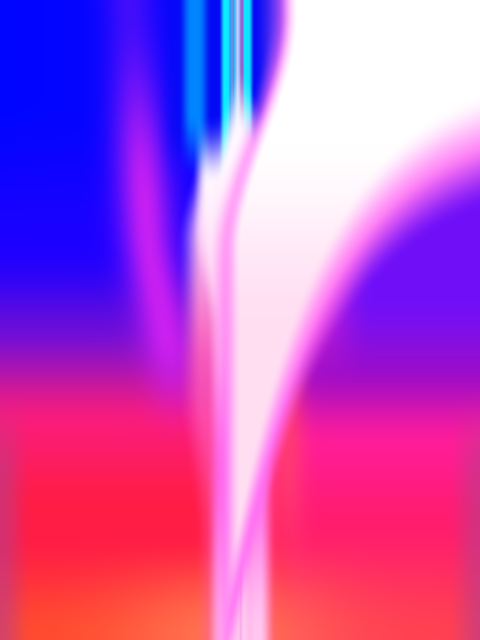
A Shadertoy shader for this background:

```glsl
float hash(float n) {
    n = fract(n * 0.1031);
    n *= n + 33.33;
    return fract(n * (n + n));
}

float strandNoise(float x) {
    float cell = floor(x);
    return mix(hash(cell), hash(cell + 1.0), smoothstep(0.0, 1.0, x - cell));
}

float bell(float x, float center, float width) {
    float d = (x - center) / width;
    return exp(-d * d);
}

float band(float x, float left, float right, float soft) {
    return smoothstep(left - soft, left + soft, x)
         * (1.0 - smoothstep(right - soft, right + soft, x));
}

// Warm floor rising into blue on the left
vec3 leftField(vec2 p) {
    vec3 c = mix(vec3(1.0, 0.29, 0.18), vec3(1.0, 0.11, 0.27), smoothstep(0.0, 0.17, p.y));
    c = mix(c, vec3(0.98, 0.11, 0.48), smoothstep(0.2, 0.36, p.y));
    c = mix(c, vec3(0.48, 0.06, 0.82), smoothstep(0.33, 0.49, p.y));
    c = mix(c, vec3(0.11, 0.0, 1.0), smoothstep(0.44, 0.62, p.y));
    return mix(c, vec3(0.0, 0.02, 1.0), smoothstep(0.6, 0.85, p.y) * (1.0 - 0.6 * p.x));
}

// Pink floor rising into violet on the right
vec3 rightField(vec2 p) {
    vec3 c = mix(vec3(1.0, 0.25, 0.32), vec3(1.0, 0.11, 0.43), smoothstep(0.0, 0.2, p.y));
    c = mix(c, vec3(1.0, 0.11, 0.6), smoothstep(0.17, 0.33, p.y));
    c = mix(c, vec3(0.62, 0.05, 0.78), smoothstep(0.3, 0.43, p.y));
    vec3 violet = mix(vec3(0.8, 0.13, 0.85), vec3(0.44, 0.06, 0.97), smoothstep(0.64, 0.78, p.x));
    return mix(c, violet, smoothstep(0.39, 0.54, p.y));
}

// Cool vertical stripes entering from the top
vec3 stripeColor(float x) {
    vec3 c = mix(vec3(0.02, 0.04, 0.96), vec3(0.28, 0.16, 0.95), smoothstep(0.53, 0.57, x));
    c = mix(c, vec3(0.0, 0.52, 1.0), band(x, 0.385, 0.427, 0.014));
    c = mix(c, vec3(0.03, 0.93, 1.0), band(x, 0.462, 0.524, 0.006));
    float core = band(x, 0.478, 0.518, 0.004);
    c = mix(c, vec3(0.3, 0.45, 0.95), core * strandNoise(x * 190.0));
    c = mix(c, vec3(1.0, 0.8, 1.0), 0.8 * bell(x, 0.495, 0.004));
    return mix(c, vec3(0.95, 0.2, 0.7), bell(x, 0.503, 0.0025) + 0.6 * bell(x, 0.486, 0.002));
}

void mainImage(out vec4 fragColor, in vec2 fragCoord) {
    vec2 p = fragCoord / iResolution.xy;
    vec3 color = mix(leftField(p), rightField(p), smoothstep(0.53, 0.63, p.x));

    // Warm center glow and muted side edges
    color = mix(color, vec3(1.0, 0.5, 0.36), 0.75 * bell(p.x, 0.47, 0.22) * (1.0 - smoothstep(0.0, 0.17, p.y)));
    float rim = 1.0 - smoothstep(0.0, 0.07, min(p.x, 1.0 - p.x));
    color = mix(color, vec3(0.72, 0.24, 0.55), 0.6 * rim * (1.0 - smoothstep(0.25, 0.4, p.y)));

    // Leaning magenta plume
    float plumeX = 0.27 + 0.1 * (1.0 - p.y) + 0.03 * smoothstep(0.65, 0.4, p.y);
    float plume = bell(p.x, plumeX, 0.055) * smoothstep(0.3, 0.48, p.y);
    color = mix(color, vec3(0.82, 0.13, 0.95), plume * mix(0.93, 0.3, smoothstep(0.68, 0.98, p.y)));

    // Red flank beside the column
    color = mix(color, vec3(1.0, 0.24, 0.44), 0.85 * bell(p.x, 0.6, 0.035) * bell(p.y, 0.3, 0.16));

    // Pale column with a pink halo
    float lift = smoothstep(0.62, 0.8, p.y);
    float haloLeft = 0.395 + 0.045 * lift + 0.035 * smoothstep(0.42, 0.15, p.y);
    float halo = band(p.x, haloLeft, 0.565 + 0.045 * bell(p.y, 0.47, 0.13), 0.027);
    vec3 haloColor = mix(vec3(1.0, 0.36, 0.72), vec3(1.0, 0.8, 0.96), smoothstep(0.4, 0.68, p.y));
    color = mix(color, haloColor, halo * mix(0.6, 0.95, smoothstep(0.25, 0.5, p.y)));

    vec3 coreColor = mix(vec3(1.0, 0.8, 0.95), vec3(1.0, 0.44, 0.92), smoothstep(0.0, 0.26, p.y));
    coreColor = mix(coreColor, vec3(1.0, 0.8, 0.96), smoothstep(0.26, 0.5, p.y));
    coreColor = mix(coreColor, vec3(1.0, 0.97, 1.0), smoothstep(0.48, 0.73, p.y));
    coreColor -= vec3(0.0, 0.05, 0.02) * strandNoise(p.x * 75.0) * (1.0 - lift);
    coreColor -= vec3(0.03, 0.1, 0.03) * bell(p.x, 0.502, 0.003) * (1.0 - smoothstep(0.1, 0.4, p.y));
    float core = band(p.x, 0.447 - 0.03 * smoothstep(0.48, 0.65, p.y), 0.557, 0.017);
    color = mix(color, coreColor, core);

    // Stripes dissolve unevenly into the column
    float dissolve = 0.7 + 0.08 * bell(p.x, 0.5, 0.028) + 0.025 * strandNoise(p.x * 65.0);
    float stripes = smoothstep(dissolve, dissolve + 0.11, p.y) * smoothstep(0.325, 0.385, p.x);
    color = mix(color, stripeColor(p.x), stripes);

    // White sweep with a magenta fringe
    float sweep = p.y - 0.85 + 0.43 * exp(-5.0 * (p.x - 0.6));
    float sweepEdge = 0.6 - 0.12 * smoothstep(0.98, 0.6, p.y);
    float fringe = smoothstep(sweepEdge - 0.045, sweepEdge + 0.012, p.x);
    float inside = smoothstep(sweepEdge - 0.018, sweepEdge + 0.022, p.x);
    color = mix(color, vec3(1.0, 0.44, 0.96), fringe * smoothstep(-0.12, -0.015, sweep));
    vec3 sweepColor = mix(vec3(1.0, 0.87, 0.95), vec3(1.0), smoothstep(0.48, 0.8, p.y));
    color = mix(color, sweepColor, inside * smoothstep(-0.055, 0.065, sweep));

    fragColor = vec4(clamp(color, 0.0, 1.0), 1.0);
}
```
